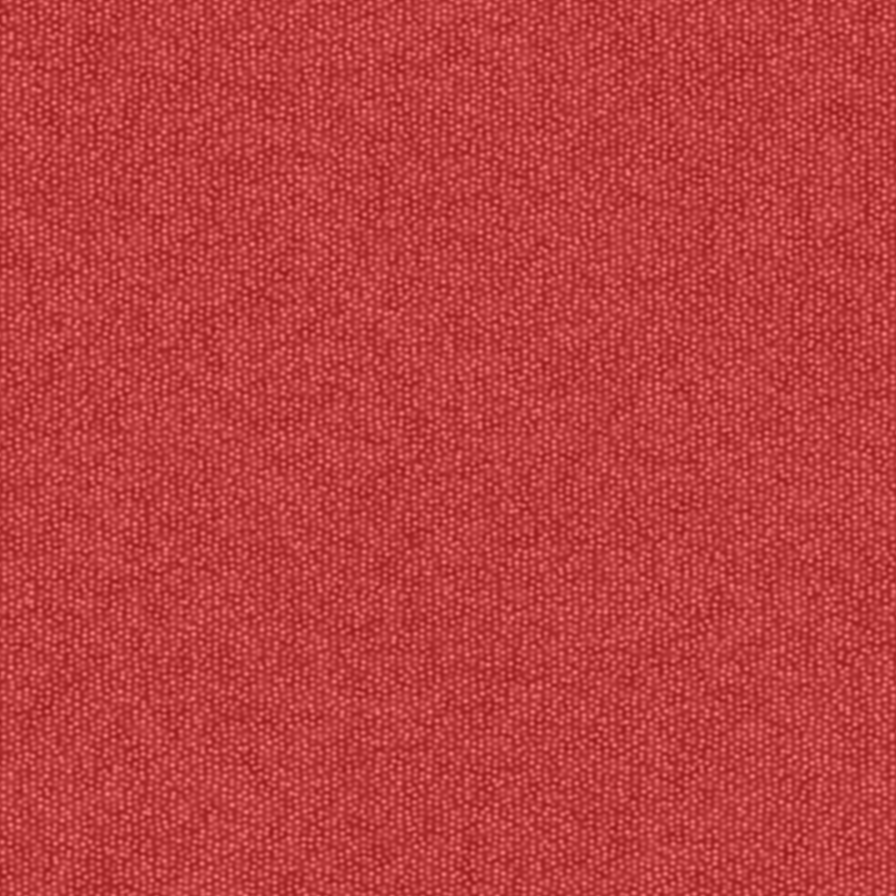
This texture is drawn by a three.js fragment shader. Its source:

```glsl
// Red knitted cloth: fine staggered columns of stitches, each a little uneven.
varying vec2 vUv;

const vec3 CLOTH_RED = vec3(0.74, 0.25, 0.25);
const vec2 STITCHES = vec2(122.0, 138.0);     // columns and rows across the canvas
const vec2 GRAIN_SCALE = vec2(92.0, 128.0);   // soft unevenness of the thread
const float STITCH_JITTER = 0.22;             // wander of a stitch, in stitches
const float STITCH_UNEVENNESS = 0.4;          // spread of stitch heights
const float STITCH_TIGHTNESS = 4.0;           // larger makes smaller bumps
const float STITCH_CONTRAST = 0.182;
const float GRAIN_CONTRAST = 0.045;
const float PATCH_SCALE = 9.0;
const float PATCH_CONTRAST = 0.008;

float hash(vec2 p) {
  vec3 q = fract(vec3(p.xyx) * 0.1031);
  q += dot(q, q.yzx + 33.33);
  return fract((q.x + q.y) * q.z);
}

// Random value in the range -1 to 1.
float signedHash(vec2 p) {
  return hash(p) * 2.0 - 1.0;
}

// Smooth value noise in the range -1 to 1.
float noise(vec2 p) {
  vec2 cell = floor(p);
  vec2 f = fract(p);
  f = f * f * (3.0 - 2.0 * f);
  float low = mix(signedHash(cell), signedHash(cell + vec2(1.0, 0.0)), f.x);
  float high = mix(signedHash(cell + vec2(0.0, 1.0)), signedHash(cell + vec2(1.0, 1.0)), f.x);
  return mix(low, high, f.y);
}

// Bump with a dark rim; it averages to zero, so stitches add no broad shading.
float bump(vec2 offset) {
  float t = STITCH_TIGHTNESS * dot(offset, offset);
  return (1.0 - t) * exp(-t);
}

// Sum of jittered bumps; every second column is shifted by half a stitch.
float stitches(vec2 p) {
  float column = floor(p.x);
  float height = 0.0;
  for (int i = -1; i <= 1; i++) {
    float x = column + float(i);
    float shift = 0.5 * mod(x, 2.0);
    float row = floor(p.y - shift);
    for (int j = -1; j <= 1; j++) {
      vec2 id = vec2(x, row + float(j));
      vec2 jitter = vec2(signedHash(id + 19.0), signedHash(id + 257.0)) * STITCH_JITTER;
      vec2 center = id + vec2(0.5, 0.5 + shift) + jitter;
      float strength = 1.0 + STITCH_UNEVENNESS * signedHash(id + 401.0);
      height += strength * bump(p - center);
    }
  }
  return height;
}

void main() {
  // Add stitch relief, thread unevenness and faint broad patches.
  float shade = STITCH_CONTRAST * stitches(vUv * STITCHES);
  shade += GRAIN_CONTRAST * noise(vUv * GRAIN_SCALE + 311.0);
  shade += PATCH_CONTRAST * noise(vUv * PATCH_SCALE + 73.0);

  gl_FragColor = vec4(clamp(CLOTH_RED + shade, 0.0, 1.0), 1.0);
}
```
